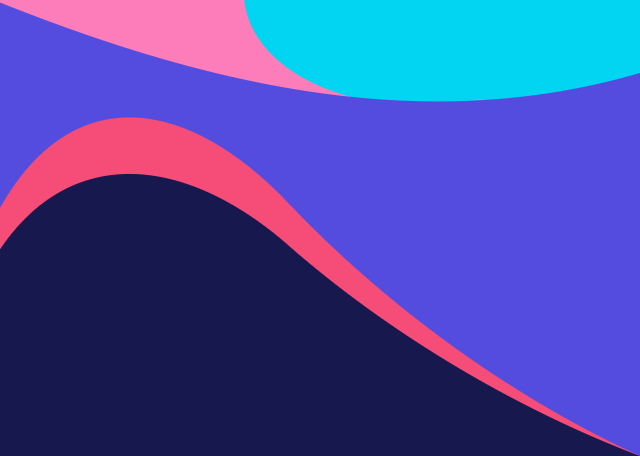
Reproduce this background procedurally as a WebGL 2 fragment shader.

```glsl
#version 300 es
precision highp float;

#define VIOLET vec3(0.33, 0.30, 0.87)
#define NAVY vec3(0.085, 0.095, 0.305)
#define CYAN vec3(0.005, 0.835, 0.95)
#define CORAL vec3(0.96, 0.30, 0.47)
#define PINK vec3(0.99, 0.49, 0.73)
#define NAVY_HEIGHT 0.833
#define ARC_LOWEST vec2(0.6836, 0.7776)
#define ARC_BEND 0.5736
#define ARC_SKEW 0.16

uniform vec2 u_resolution;
out vec4 fragColor;

vec2 bezier(vec2 a, vec2 b, vec2 c, vec2 d, float t) {
  float s = 1.0 - t;
  return s * s * s * a + 3.0 * s * t * (s * b + t * c) + t * t * t * d;
}

// Height of a left-to-right cubic at x, found by bisection
float bezierHeight(float x, vec2 a, vec2 b, vec2 c, vec2 d) {
  float low = 0.0, high = 1.0;
  for (int i = 0; i < 20; i++) {
    float mid = 0.5 * (low + high);
    if (bezier(a, b, c, d, mid).x < x) low = mid;
    else high = mid;
  }
  return bezier(a, b, c, d, 0.5 * (low + high)).y;
}

// Rounded hill that falls to the lower right corner
float hillHeight(float x) {
  vec2 shoulder = vec2(0.4427, 0.5662);
  if (x < shoulder.x) {
    return bezierHeight(x, vec2(0.0, 0.544), vec2(0.109, 0.816),
                        vec2(0.2826, 0.794), shoulder);
  }
  return bezierHeight(x, shoulder, vec2(0.604, 0.325),
                      vec2(0.805, 0.125), vec2(1.0, 0.0));
}

// Sagging lower edge of the top shapes
float arcHeight(float x) {
  float e = x - ARC_LOWEST.x;
  return ARC_LOWEST.y + e * e * (ARC_BEND + ARC_SKEW * e);
}

// Left side of the cyan shape, by depth below the top
float cyanLeft(float depth) {
  return bezierHeight(depth, vec2(0.0, 0.3815), vec2(0.0956, 0.3893),
                      vec2(0.1746, 0.4492), vec2(0.2132, 0.5495));
}

// Smooth one-pixel coverage where d is positive
float coverage(float d) {
  float pixel = length(vec2(dFdx(d), dFdy(d)));
  return clamp(0.5 + d / max(pixel, 1e-6), 0.0, 1.0);
}

void main() {
  vec2 p = gl_FragCoord.xy / u_resolution;

  // Top shapes share one lower edge
  vec3 topColor = mix(PINK, CYAN, coverage(p.x - cyanLeft(1.0 - p.y)));
  vec3 color = mix(VIOLET, topColor, coverage(p.y - arcHeight(p.x)));

  // Navy hill is the coral hill at a lower height
  float hill = hillHeight(p.x);
  color = mix(color, CORAL, coverage(hill - p.y));
  color = mix(color, NAVY, coverage(NAVY_HEIGHT * hill - p.y));

  fragColor = vec4(color, 1.0);
}
```
